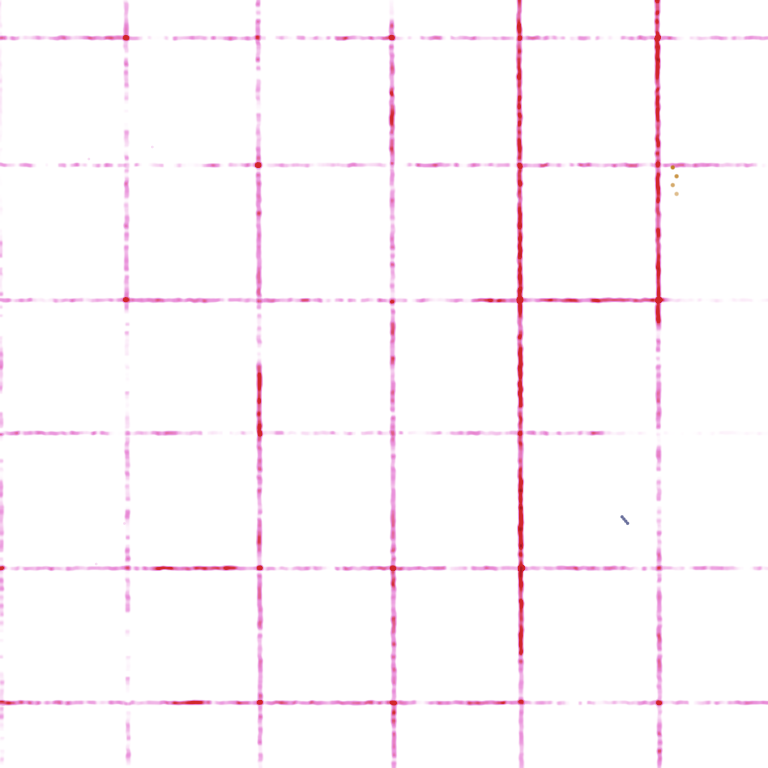
Write a three.js fragment shader that draws this pattern.

```glsl
// Worn grid of six by six pink and red ink lines on white, with a few stray specks.
varying vec2 vUv;

const int LINES = 6;
const vec2 START = vec2(0.0025, 0.085);
const vec2 PITCH = vec2(0.171, 0.175);
const vec2 HALF_WIDTH = vec2(0.0054, 0.0045);
const vec2 HOT_GAIN = vec2(0.40, 0.34);  // extra ink in hot spans of columns, rows
const float LEAN = 0.0030;      // sideways shift of a column over the height
const float FADED = 0.3;        // ink left beyond the end of a line
const vec3 PAPER = vec3(1.0);
const vec3 ORCHID = vec3(0.91, 0.55, 0.85);
const vec3 ROSE = vec3(0.88, 0.37, 0.54);
const vec3 RED = vec3(0.82, 0.15, 0.17);
const vec3 MAROON = vec3(0.58, 0.06, 0.11);
const vec3 OCHRE = vec3(0.74, 0.48, 0.10);
const vec3 NAVY = vec3(0.22, 0.25, 0.48);

struct Line { float drift; float ink; float hotFrom; float hotTo; float end; };

Line columnStyle(int i) {
  if (i == 0) return Line(-0.0015, 0.26, 2.0, 2.0, 0.69);
  if (i == 1) return Line(-0.008, 0.16, 2.0, 2.0, 2.0);
  if (i == 2) return Line(-0.007, 0.35, 0.435, 0.53, 2.0);
  if (i == 3) return Line(-0.004, 0.42, 2.0, 2.0, 0.975);
  if (i == 4) return Line(-0.009, 0.40, 0.147, 2.0, 2.0);
  return Line(0.0, 0.38, 0.575, 2.0, 2.0);
}

Line rowStyle(int i) {
  if (i == 0) return Line(0.0, 0.40, 0.22, 0.27, 2.0);
  if (i == 1) return Line(0.0, 0.31, 0.20, 0.305, 2.0);
  if (i == 2) return Line(0.001, 0.24, 2.0, 2.0, 0.79);
  if (i == 3) return Line(-0.001, 0.36, 0.62, 0.865, 0.87);
  if (i == 4) return Line(0.0, 0.28, 2.0, 2.0, 2.0);
  return Line(-0.0095, 0.36, 2.0, 2.0, 2.0);
}

float hash(float n) {
  return fract(sin(n * 12.9898) * 43758.5453);
}

float noise(float x, float seed) {
  float cell = floor(x);
  float f = fract(x);
  float base = cell + seed * 57.0;
  return mix(hash(base), hash(base + 1.0), f * f * (3.0 - 2.0 * f));
}

// Ink at distance d from a line and position t along it
float lineInk(Line line, float d, float t, float halfWidth, float gain, float seed) {
  float hot = smoothstep(line.hotFrom - 0.008, line.hotFrom + 0.008, t)
            * (1.0 - smoothstep(line.hotTo - 0.008, line.hotTo + 0.008, t));
  float wear = 0.30 * (noise(t * 14.0, seed) - 0.5)
             + 0.32 * (noise(t * 58.0, seed + 3.7) - 0.5)
             + 0.42 * (noise(t * 180.0, seed + 8.1) - 0.5);
  float ink = max(line.ink + gain * hot + wear, 0.0);
  ink *= mix(1.0, FADED, smoothstep(line.end - 0.008, line.end + 0.008, t));
  float wobble = 0.0013 * (noise(t * 150.0, seed + 5.3) - 0.5);
  float edge = halfWidth * mix(0.88, 1.1, noise(t * 130.0, seed + 6.9));
  return ink * (1.0 - smoothstep(0.15 * edge, edge, abs(d + wobble)));
}

vec3 inkColor(float ink) {
  vec3 color = mix(PAPER, ORCHID, smoothstep(0.0, 0.50, ink));
  color = mix(color, ROSE, smoothstep(0.42, 0.66, ink));
  color = mix(color, RED, smoothstep(0.60, 0.82, ink));
  return mix(color, MAROON, 0.7 * smoothstep(0.98, 1.2, ink));
}

float speck(vec2 p, vec2 center, float radius) {
  return 1.0 - smoothstep(0.5 * radius, 1.4 * radius, length(p - center));
}

void main() {
  vec2 p = vUv;

  // Grid: inks add up, so crossings turn red
  float columns = 0.0;
  float rows = 0.0;
  for (int i = 0; i < LINES; i++) {
    float n = float(i);
    Line column = columnStyle(i);
    Line row = rowStyle(i);
    float x = START.x + PITCH.x * n + column.drift - LEAN * (p.y - 0.5);
    float y = START.y + PITCH.y * n + row.drift;
    columns = max(columns,
      lineInk(column, p.x - x, p.y, HALF_WIDTH.x, HOT_GAIN.x, n + 1.0));
    rows = max(rows,
      lineInk(row, p.y - y, p.x, HALF_WIDTH.y, HOT_GAIN.y, n + 21.0));
  }
  float crossing = 0.8 * sqrt(columns * rows);
  vec3 color = inkColor(min(columns + rows + crossing, max(0.95, max(columns, rows))));

  // Stray specks: an ochre zigzag, a navy tick and faint pink dust
  for (int i = 0; i < 4; i++) {
    float n = float(i);
    vec2 zigzag = vec2(0.876 + 0.005 * mod(n, 2.0), 0.782 - 0.0115 * n);
    color = mix(color, OCHRE, (0.95 - 0.15 * n) * speck(p, zigzag, 0.0028));
    vec2 tick = vec2(0.810, 0.327) + vec2(0.0024, -0.0028) * n;
    color = mix(color, NAVY, 0.75 * speck(p, tick, 0.0022));
    vec2 dust = vec2(0.08 + 0.15 * hash(n + 4.0), hash(n + 9.0));
    color = mix(color, ORCHID, 0.3 * speck(p, dust, 0.0018));
  }
  gl_FragColor = vec4(color, 1.0);
}
```
